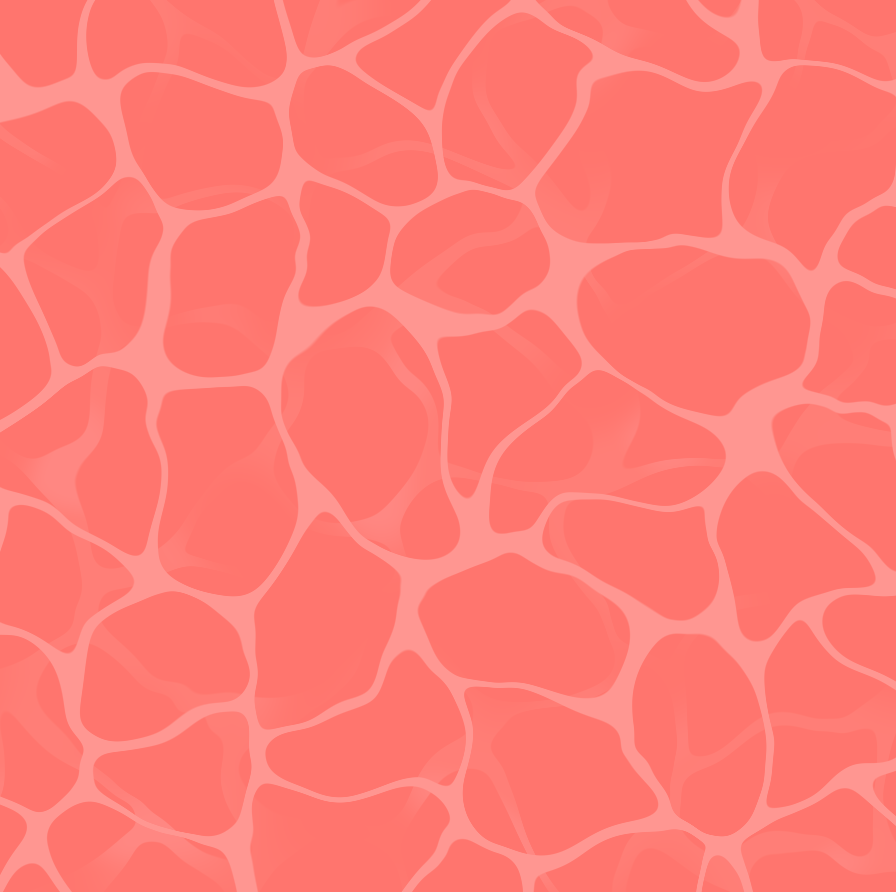
Reproduce this texture procedurally as a WebGL 1 fragment shader.

```glsl
precision highp float;
// Coral water caustics: a pale web of rounded cells above a fainter, deeper web.
uniform vec2 u_resolution;

const vec3 CORAL = vec3(1.0, 0.46, 0.43);
const vec3 DEEP_LINE = vec3(1.0, 0.495, 0.465);
const vec3 DEEP_GLOW = vec3(1.0, 0.53, 0.51);
const vec3 PALE_LINE = vec3(1.0, 0.59, 0.57);

vec2 hash2(vec2 p) {
  vec3 q = fract(p.xyx * vec3(0.1031, 0.1030, 0.0973));
  q += dot(q, q.yzx + 33.33);
  return fract((q.xx + q.yz) * q.zy);
}

float cornerSlope(vec2 corner, vec2 offset) {
  float angle = 6.2832 * hash2(corner).x;
  return dot(vec2(cos(angle), sin(angle)), offset);
}

// Gradient noise, roughly -0.7 to 0.7
float gradientNoise(vec2 p) {
  vec2 i = floor(p);
  vec2 f = fract(p);
  vec2 u = f * f * f * (f * (f * 6.0 - 15.0) + 10.0);
  vec2 e = vec2(1.0, 0.0);
  float low = mix(cornerSlope(i, f), cornerSlope(i + e, f - e), u.x);
  float high = mix(cornerSlope(i + e.yx, f - e.yx), cornerSlope(i + 1.0, f - 1.0), u.x);
  return mix(low, high, u.y);
}

vec2 warp(vec2 p, float frequency, float amount) {
  vec2 q = p * frequency;
  return p + amount * vec2(gradientNoise(q + 17.3), gradientNoise(q + 71.9));
}

vec2 cellPoint(vec2 cell, float jitter) {
  return cell + 0.5 + jitter * (hash2(cell + 40.0) - 0.5);
}

// Distance to the cell walls; the soft minimum rounds corners and thickens junctions
float wallDistance(vec2 p, float jitter, float sharpness) {
  vec2 home = floor(p);
  vec2 nearestCell = home;
  vec2 nearest = vec2(0.0);
  float best = 100.0;
  for (int y = -1; y <= 1; y++) {
    for (int x = -1; x <= 1; x++) {
      vec2 cell = home + vec2(float(x), float(y));
      vec2 away = cellPoint(cell, jitter) - p;
      float d = dot(away, away);
      if (d < best) {
        best = d;
        nearest = away;
        nearestCell = cell;
      }
    }
  }
  float total = 0.0;
  for (int y = -2; y <= 2; y++) {
    for (int x = -2; x <= 2; x++) {
      vec2 away = cellPoint(nearestCell + vec2(float(x), float(y)), jitter) - p;
      vec2 span = away - nearest;
      if (dot(span, span) > 0.0001) {
        float wall = dot(0.5 * (away + nearest), normalize(span));
        total += exp(-sharpness * wall);
      }
    }
  }
  return -log(total) / sharpness;
}

float lineMask(float distance, float halfWidth, float blur) {
  return 1.0 - smoothstep(halfWidth - blur, halfWidth + blur, distance);
}

// One web of wavy lines whose width drifts across the canvas
float web(vec2 uv, float cells, vec2 offset, float halfWidth, float bend) {
  vec2 p = uv * cells + offset;
  float width = halfWidth * (1.0 + 0.7 * gradientNoise(p * 0.9 + 5.0));
  vec2 bent = warp(warp(p, 1.1, bend), 3.1, 0.06);
  float blur = 0.7 * cells / u_resolution.y;
  return lineMask(wallDistance(bent, 0.85, 15.0), width, blur);
}

void main() {
  vec2 uv = gl_FragCoord.xy / u_resolution.y;

  // Deeper web, broken into fading stretches
  float deep = web(uv, 5.2, vec2(23.4, 11.7), 0.036, 0.5);
  float presence = smoothstep(-0.25, 0.15, gradientNoise(uv * 5.0 + 9.0));
  float glow = smoothstep(0.1, 0.4, gradientNoise(uv * 6.0 + 31.0));
  vec3 color = mix(CORAL, mix(DEEP_LINE, DEEP_GLOW, glow), deep * presence);

  // Surface web
  float surface = web(uv, 5.8, vec2(3.2, 7.6), 0.027, 0.42);
  color = mix(color, PALE_LINE, surface);

  gl_FragColor = vec4(color, 1.0);
}
```
